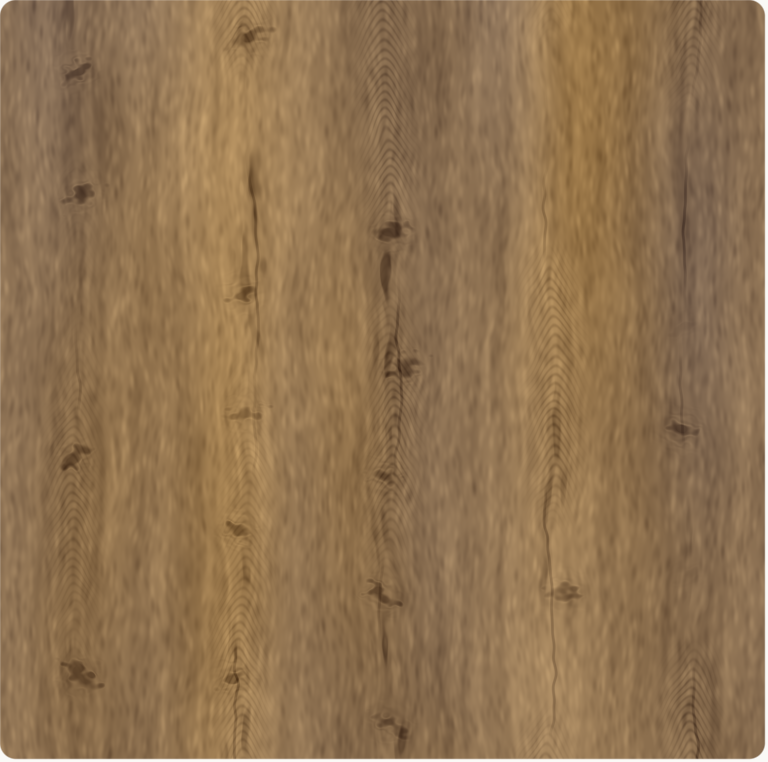
Write a WebGL 2 fragment shader that draws this texture.

```glsl
#version 300 es
precision highp float;

uniform vec2 u_resolution;
out vec4 fragColor;

// Colours
const vec3 WOOD = vec3(0.572, 0.458, 0.328);
const vec3 TONE_TINT = vec3(1.0, 0.9, 0.68);
const vec3 WARM_SHIFT = vec3(0.018, 0.002, -0.034);
const vec3 PAPER = vec3(0.98, 0.975, 0.965);

// Sheet outline
const float MARGIN = 0.004;
const float CORNER = 0.021;

// Broad bands and figured columns
const float BAND_PERIOD = 0.41;
const float BAND_DARK_X = 0.11;
const float BAND_DEPTH = 0.052;
const float COLUMN_PITCH = 0.2;
const float COLUMN_START = 0.015;

// Figure
const float RING_COUNT = 82.0;
const float RING_SLOPE = 1.9;
const float RING_DEPTH = 0.085;
const float FISSURE_DEPTH = 0.17;
const float CRACK_DEPTH = 0.12;
const float KNOT_ROWS = 6.0;
const float KNOT_DEPTH = 0.15;
const float TAU = 6.2831853;

vec3 hash3(vec2 p) {
    vec3 q = fract(p.xyx * vec3(0.1031, 0.1030, 0.0973));
    q += dot(q, q.yxz + 33.33);
    return fract((q.xxy + q.yzz) * q.zyx);
}

// Cellular noise: one signed soft bump per cell, zero mean
float cellNoise(vec2 p) {
    vec2 cell = floor(p);
    float sum = 0.0;
    for (int j = -1; j <= 1; j++) {
        for (int i = -1; i <= 1; i++) {
            vec2 id = cell + vec2(i, j);
            vec3 h = hash3(id + 71.0);
            vec2 d = p - id - h.xy;
            float k = max(0.0, 1.0 - dot(d, d));
            sum += (2.0 * h.z - 1.0) * k * k * k;
        }
    }
    return sum;
}

// Slow sideways wander of the fibres
float wander(vec2 p) {
    return 0.005 * sin(7.0 * p.y + 9.0 * p.x)
         + 0.003 * sin(17.0 * p.y - 23.0 * p.x + 1.3)
         + 0.0015 * sin(41.0 * p.y + 31.0 * p.x + 4.0);
}

float sheetMask(vec2 p, float aspect) {
    vec2 halfSize = 0.5 * vec2(aspect - MARGIN, 1.0 - MARGIN);
    vec2 q = abs(p - vec2(0.0, MARGIN) - halfSize) - halfSize + CORNER;
    float d = length(max(q, 0.0)) + min(max(q.x, q.y), 0.0) - CORNER;
    float px = 1.0 / u_resolution.y;
    return 1.0 - smoothstep(-px, px, d);
}

void main() {
    vec2 p = gl_FragCoord.xy / u_resolution.y;
    float aspect = u_resolution.x / u_resolution.y;

    // Nearest figured column
    float column = floor((p.x - COLUMN_START) / COLUMN_PITCH);
    vec3 trait = hash3(vec2(column, 5.0));
    float centre = COLUMN_START + (column + 0.5 + 0.2 * (trait.x - 0.5)) * COLUMN_PITCH;
    float side = p.x - centre + wander(vec2(0.0, p.y + column));
    float lane = column * 5.0 + 0.5;

    // Knot of this column and row: slanted, ragged ellipse
    float rowY = p.y * KNOT_ROWS + trait.y;
    vec3 knot = hash3(vec2(column + 13.0, floor(rowY)));
    vec2 k = vec2(side - 0.03 * (knot.x - 0.5), (fract(rowY) - 0.35 - 0.3 * knot.y) / KNOT_ROWS);
    float present = smoothstep(0.38, 0.62, knot.z);
    float push = present * exp(-dot(k, k) / 0.0005);
    float slant = 1.6 * (knot.y - 0.5);
    vec2 kr = mat2(cos(slant), sin(slant), -sin(slant), cos(slant)) * k;
    float size = mix(0.012, 0.022, knot.x);
    float reach = length(kr / (size * vec2(1.2, 0.5))) + 0.9 * cellNoise(p * vec2(95.0, 130.0));
    float knotCore = present * (1.0 - smoothstep(0.25, 1.25, reach));
    float knotRings = push * sin(4.5 * reach) * smoothstep(0.6, 1.4, reach);

    // Fibres bend around knots
    vec2 g = vec2(p.x + wander(p) - 0.45 * k.x * push, p.y);

    // Broad bands and fibre layers
    float tone = -BAND_DEPTH * cos(TAU * (p.x - BAND_DARK_X) / BAND_PERIOD);
    tone += 0.045 * cellNoise(vec2(g.x * 6.0, g.y * 2.3));
    tone += 0.025 * cellNoise(g * vec2(17.0, 7.0) + 9.0);
    tone += 0.038 * cellNoise(g * vec2(38.0, 1.7) + 21.0);
    tone += 0.042 * cellNoise(g * vec2(105.0, 9.0) + 37.0);
    tone += 0.052 * cellNoise(g * vec2(190.0, 58.0) + 53.0);

    // Cathedral rings, apex upward
    float ringPatch = smoothstep(-0.05, 0.4, cellNoise(vec2(lane, p.y * 3.2)));
    float arch = p.y + RING_SLOPE * sqrt(side * side + 0.00006);
    float ringPhase = TAU * RING_COUNT * arch + 3.0 * cellNoise(g * vec2(45.0, 22.0));
    float ring = 0.5 + 0.5 * sin(ringPhase);
    float ringZone = ringPatch * exp(-side * side / 0.0007);
    tone -= RING_DEPTH * ringZone * (ring * ring - 0.3);

    // Ragged fissures with pale chips
    float roughPatch = smoothstep(-0.3, 0.4, cellNoise(vec2(lane + 40.0, p.y * 4.0)));
    float roughZone = (0.2 + 0.8 * roughPatch) * exp(-side * side / 0.0005) * (0.5 + 0.5 * trait.z);
    float splinter = cellNoise(g * vec2(88.0, 15.0) + 67.0) + 0.4 * cellNoise(g * vec2(150.0, 45.0));
    tone -= FISSURE_DEPTH * roughZone * smoothstep(0.2, 0.85, splinter);
    tone += 0.08 * roughZone * smoothstep(0.25, 0.8, -splinter);

    // Long thin cracks and knots
    float crackLine = abs(side - 0.012 * sin(5.0 * p.y + TAU * trait.z) + 0.003 * cellNoise(vec2(lane, p.y * 45.0)));
    float crackPatch = smoothstep(0.0, 0.35, cellNoise(vec2(lane + 80.0, p.y * 6.0)));
    tone -= CRACK_DEPTH * crackPatch * (1.0 - smoothstep(0.0006, 0.003, crackLine));
    tone -= KNOT_DEPTH * knotCore + 0.035 * knotRings + 0.03 * push;

    // Golden and greyish drift
    float warmth = cellNoise(vec2(g.x * 9.0, g.y * 1.6) + 83.0) + 0.3 * sin(13.0 * p.x + 4.2);
    vec3 wood = WOOD + tone * TONE_TINT + warmth * WARM_SHIFT;
    fragColor = vec4(mix(PAPER, wood, sheetMask(p, aspect)), 1.0);
}
```
